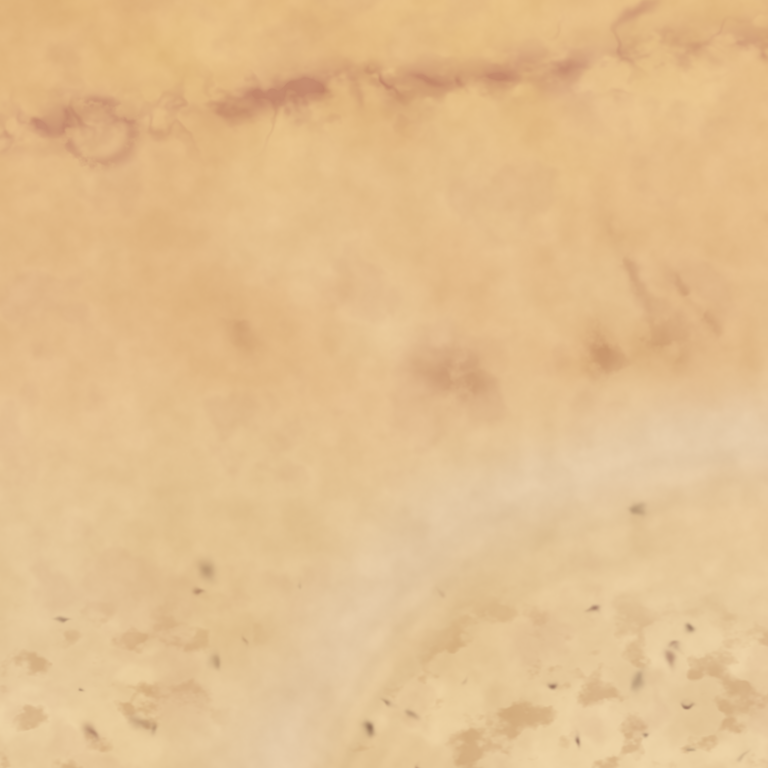
Reproduce this texture procedurally as a WebGL 2 fragment shader.

```glsl
#version 300 es
precision highp float;

uniform vec2 u_resolution;
out vec4 fragColor;

const vec3 AMBER = vec3(0.908, 0.757, 0.530);
const vec3 SAND = vec3(0.902, 0.762, 0.570);
const vec3 STRAW = vec3(0.896, 0.776, 0.592);
const vec3 CREAM = vec3(0.930, 0.825, 0.640);
const vec3 SILT = vec3(0.892, 0.790, 0.655);
const vec3 CLAY = vec3(0.880, 0.705, 0.505);
const vec3 OCHRE = vec3(0.780, 0.600, 0.415);
const vec3 RUST = vec3(0.730, 0.480, 0.395);
const vec3 UMBER = vec3(0.400, 0.280, 0.220);

float hash(vec2 p) {
    vec3 q = fract(vec3(p.xyx) * 0.1031);
    q += dot(q, q.yzx + 33.33);
    return fract((q.x + q.y) * q.z);
}

float noise(vec2 p) {
    vec2 i = floor(p);
    vec2 f = fract(p);
    f = f * f * f * (f * (f * 6.0 - 15.0) + 10.0);
    float low = mix(hash(i), hash(i + vec2(1, 0)), f.x);
    float high = mix(hash(i + vec2(0, 1)), hash(i + vec2(1, 1)), f.x);
    return mix(low, high, f.y);
}

float fbm(vec2 p) {
    float sum = 0.0;
    float amp = 0.533;
    for (int i = 0; i < 4; i++) {
        sum += amp * noise(p);
        p = mat2(0.8, 0.6, -0.6, 0.8) * p * 2.03 + 17.3;
        amp *= 0.5;
    }
    return sum;
}

// Soft elongated blot, 1 at its centre
float blot(vec2 p, vec2 centre, vec2 radius, float angle) {
    vec2 d = p - centre;
    float c = cos(angle);
    float s = sin(angle);
    d = vec2(c * d.x + s * d.y, c * d.y - s * d.x) / radius;
    return exp(-dot(d, d));
}

// Curling lines along the middle level of the noise
float veins(vec2 p, float width) {
    return 1.0 - smoothstep(0.0, width, abs(fbm(p) - 0.5));
}

// Signed distance to the pale channel, positive above it
float channelDistance(vec2 p) {
    float decay = exp(-(p.x - 0.36) / 0.2);
    float slope = 2.25 * decay;
    return (p.y - 0.45 * (1.0 - decay)) / sqrt(1.0 + slope * slope);
}

float seamHeight(float x) {
    return 0.832 + 0.105 * x;
}

void main() {
    vec2 p = gl_FragCoord.xy / u_resolution;
    vec2 wobble = vec2(fbm(p * 9.0), fbm(p * 9.0 + 41.0)) - 0.5;
    vec2 fineWobble = vec2(noise(p * 75.0), noise(p * 75.0 + 23.0)) - 0.5;
    vec2 q = p + 0.035 * wobble;
    vec2 r = p + 0.020 * wobble + 0.009 * fineWobble;
    float broad = fbm(p * 3.5 + 5.0);
    float medium = fbm(p * 13.0 + 9.0);
    float fine = fbm(p * 42.0 + 71.0);

    // Ground: warm above, paler below, with clay-toned clouds
    vec3 color = mix(STRAW, SAND, smoothstep(0.28, 0.50, q.y + 0.25 * (broad - 0.5)));
    color = mix(color, AMBER, smoothstep(0.62, 0.90, q.y + 0.5 * (broad - 0.5)));
    float clouds = smoothstep(0.40, 0.68, fbm(p * 5.5 + 83.0));
    color = mix(color, CLAY, 0.55 * clouds * smoothstep(0.36, 0.58, q.y));
    color = mix(color, CREAM, 0.50 * blot(q, vec2(0.50, 0.57), vec2(0.07, 0.05), 0.0));

    // Pale channel with faint flow lines
    float side = channelDistance(q);
    float channel = exp(-pow(side / 0.065, 2.0));
    float flow = noise(vec2(side * 55.0, p.x * 4.0)) - 0.5;
    color = mix(color, SILT, 0.85 * channel);
    color += 0.026 * flow * smoothstep(0.10, -0.05, side) * smoothstep(-0.3, -0.1, side);

    // Weathered lower corners
    float corner = smoothstep(0.27, 0.12, q.y) * smoothstep(0.05, 0.13, abs(side));
    color = mix(color, CREAM, 0.65 * corner * smoothstep(0.45, 0.66, fbm(p * 12.0 + 3.0)));
    color = mix(color, OCHRE, 0.50 * corner * smoothstep(0.54, 0.76, fbm(p * vec2(23.0, 30.0) + 60.0)));

    // Rusty seam of broken patches and curls
    float offset = q.y - seamHeight(q.x);
    float seam = exp(-pow(offset / 0.032, 2.0));
    float patches = smoothstep(0.44, 0.70, fbm(p * vec2(15.0, 21.0) + 31.0));
    float rust = 0.50 * seam * patches;
    float curls = veins(p * 13.0 + 2.0, 0.07) * exp(-pow(offset / 0.045, 2.0));
    rust += 0.30 * curls * smoothstep(0.40, 0.60, fbm(p * 5.0 + 13.0));
    rust += 0.55 * blot(r, vec2(0.345, 0.868), vec2(0.055, 0.017), 0.3);
    rust += 0.50 * blot(r, vec2(0.830, 0.980), vec2(0.030, 0.009), 0.5);
    float hoop = abs(length((q - vec2(0.135, 0.825)) * vec2(1.0, 0.9)) - 0.043);
    rust += 0.40 * exp(-pow(hoop / 0.008, 2.0)) * smoothstep(0.35, 0.60, fine);

    // Slanted strokes scattered along the seam
    for (int i = 0; i < 14; i++) {
        float k = float(i);
        float x = (k + hash(vec2(k, 3.0))) / 14.0;
        float y = seamHeight(x) + 0.03 * (hash(vec2(k, 7.0)) - 0.5);
        float len = mix(0.012, 0.036, hash(vec2(k, 11.0)));
        float angle = mix(-1.3, 0.4, hash(vec2(k, 19.0)));
        rust += mix(0.15, 0.60, hash(vec2(k, 5.0))) * blot(r, vec2(x, y), vec2(len, 0.007), angle);
    }
    color = mix(color, RUST, min(rust * mix(0.65, 1.3, fine), 0.75));

    // Faded stains and wisps across the middle
    float stain = 0.42 * blot(r, vec2(0.595, 0.510), vec2(0.050, 0.036), -0.3);
    stain += 0.50 * blot(r, vec2(0.785, 0.545), vec2(0.026, 0.045), 0.1);
    stain += 0.30 * blot(r, vec2(0.870, 0.550), vec2(0.060, 0.040), 0.5);
    stain += 0.38 * blot(r, vec2(0.820, 0.650), vec2(0.065, 0.011), -1.1);
    stain += 0.38 * blot(r, vec2(0.905, 0.605), vec2(0.050, 0.008), -0.9);
    stain += 0.28 * blot(r, vec2(0.305, 0.580), vec2(0.045, 0.018), -1.1);
    stain *= mix(0.4, 1.4, smoothstep(0.35, 0.65, fbm(p * 30.0)));
    stain += 0.18 * smoothstep(0.54, 0.74, medium) * (1.0 - channel);
    color = mix(color, mix(OCHRE, RUST, 0.35), min(stain, 0.7));

    // Dark flecks, mostly small, low down and off the channel
    for (int i = 0; i < 34; i++) {
        float k = float(i);
        float lift = hash(vec2(k, 47.0));
        vec2 centre = vec2(hash(vec2(k, 43.0)), 0.22 * lift + 0.13 * pow(lift, 8.0));
        float big = pow(hash(vec2(k, 53.0)), 4.0);
        float size = mix(0.0032, 0.0105, big);
        vec2 radius = size * vec2(mix(1.0, 2.4, hash(vec2(k, 59.0))), 1.0);
        float fleck = blot(r, centre, radius, 3.14 * hash(vec2(k, 61.0)));
        float clear = smoothstep(0.04, 0.10, abs(channelDistance(centre)));
        float depth = mix(0.15, 0.75, hash(vec2(k, 67.0)));
        color = mix(color, mix(UMBER, RUST, 0.6 * hash(vec2(k, 71.0))), depth * clear * fleck);
    }

    // Mottling and soft grain
    color += 0.065 * (medium - 0.5) * vec3(0.6, 0.8, 1.0);
    color += 0.090 * (broad - 0.5) * vec3(0.3, 0.6, 1.0);
    color += 0.042 * (fine - 0.5) * vec3(0.8, 1.0, 1.1);
    fragColor = vec4(clamp(color, 0.0, 1.0), 1.0);
}
```
